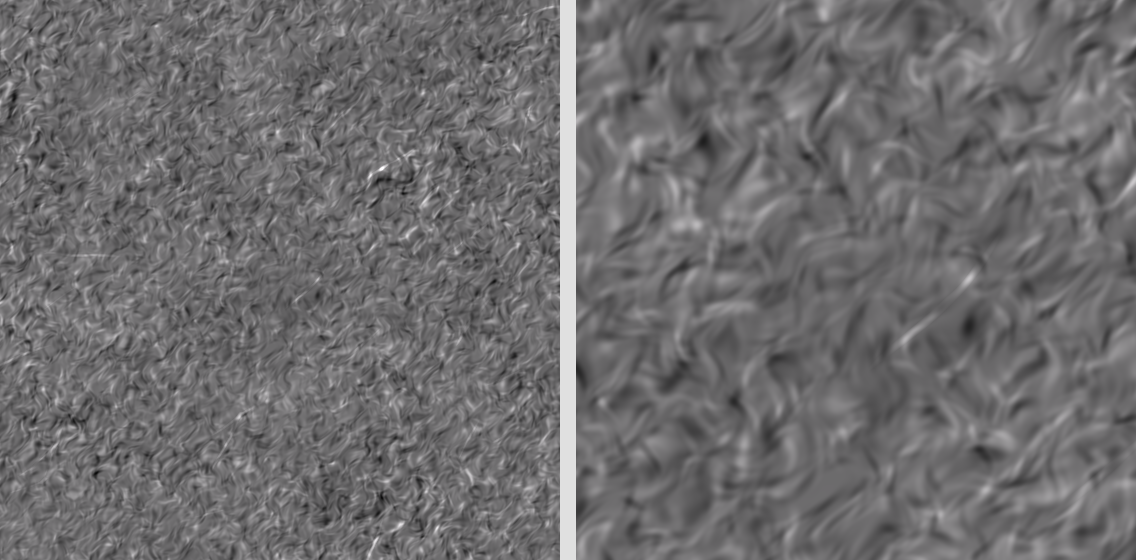
Left, the full canvas; right, a detail of the centre.
Give the GLSL for this texture, as a Shadertoy shader.

```glsl
// Rough grey stone: a soft relief of small, slanted light and dark grains.
// Cellular noise scatters elongated bumps per cell; layered sines bend them,
// and a sparse stretched layer adds a few pale, broken scratches.

const vec3 STONE_TINT = vec3(1.0, 0.988, 1.0);
const float MEAN_TONE = 0.426;
const int GRAINS_PER_CELL = 3;

vec3 hash3(vec2 p) {
    vec3 q = fract(vec3(p.xyx) * vec3(0.1031, 0.1030, 0.0973));
    q += dot(q, q.yxz + 33.33);
    return fract((q.xxy + q.yzz) * q.zyx);
}

// Smooth elliptical bump of unit length, narrowed by its aspect.
float bump(vec2 d, float angle, float aspect) {
    float c = cos(angle), s = sin(angle);
    vec2 local = vec2(c * d.x + s * d.y, (c * d.y - s * d.x) / aspect);
    float falloff = max(0.0, 1.0 - dot(local, local));
    return falloff * falloff * falloff;
}

// Sum of randomly placed, turned and signed bumps.
float grains(vec2 p, float angle, float spread, float aspect, float seed) {
    vec2 cell = floor(p);
    float sum = 0.0;
    for (int y = -1; y <= 1; y++) {
        for (int x = -1; x <= 1; x++) {
            vec2 corner = cell + vec2(x, y);
            for (int i = 0; i < GRAINS_PER_CELL; i++) {
                vec2 key = corner + seed + float(i) * vec2(117.0, 251.0);
                vec3 place = hash3(key);
                float strength = 2.0 * hash3(key + 619.0).x - 1.0;
                float turn = angle + spread * (2.0 * place.z - 1.0);
                sum += strength * bump(p - corner - place.xy, turn, aspect);
            }
        }
    }
    return sum;
}

// Layered sines that bend straight grains into curved ones.
vec2 bend(vec2 p, float frequency, float amount) {
    vec2 q = p * frequency;
    vec2 wave = sin(q.yx + vec2(0.7, 2.1))
              + 0.6 * sin(1.9 * q.yx + 1.3 * q + vec2(4.2, 1.1))
              + 0.4 * sin(3.7 * q.yx - 2.3 * q + vec2(0.4, 3.6));
    return p + amount * wave;
}

void mainImage(out vec4 fragColor, in vec2 fragCoord) {
    vec2 p = fragCoord / iResolution.y;
    vec2 curved = bend(p, 42.0, 0.0045);

    // Grain relief at two sizes, leaning up to the right
    float coarse = grains(curved * 44.0, 1.05, 0.85, 0.34, 11.0);
    float fine = grains(curved * 70.0, 0.95, 1.1, 0.36, 373.0);

    // Broad patches vary the tone and the roughness
    float patches = grains(p * 9.0, 0.8, 1.5, 0.7, 71.0);
    float roughness = 1.0 + 0.2 * grains(p * 7.0, 0.8, 1.5, 0.8, 523.0);
    float relief = roughness * (0.125 * coarse + 0.115 * fine);

    // Few long pale scratches, broken by the grains
    vec2 wavy = bend(p, 19.0, 0.004);
    float scratch = max(0.0, grains(wavy * 7.0, 0.7, 0.7, 0.055, 207.0) - 0.55);
    scratch *= clamp(0.8 + coarse, 0.2, 1.4);

    // Slight lift of the highlights
    float tone = relief + 0.03 * patches + 0.32 * scratch;
    tone += 0.7 * tone * abs(tone) * step(0.0, tone);
    fragColor = vec4(clamp((MEAN_TONE + tone) * STONE_TINT, 0.0, 1.0), 1.0);
}
```
